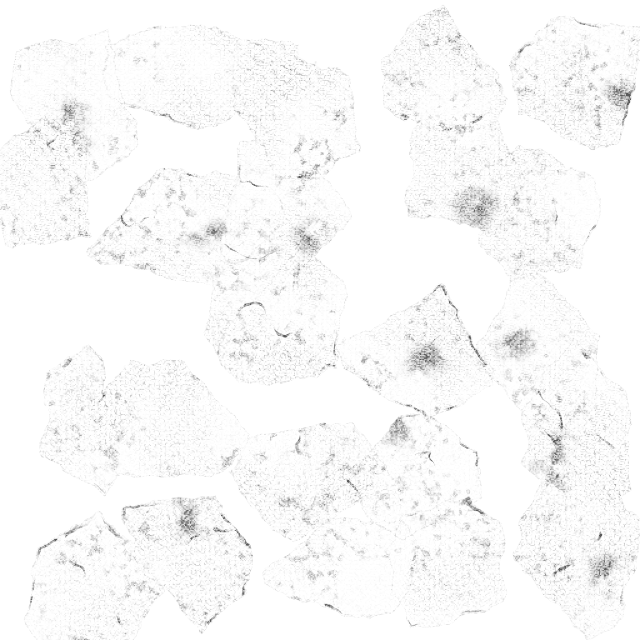
A Shadertoy shader for this texture map:

```glsl
// Pale map of scattered stone slabs: ragged polygons filled with fine grey
// speckle on white, with thin broken rims, short cracks and soot smudges.
// Slabs sit on a jittered grid; a fine hash grain breaks up every tone.

const float GRID = 5.0;          // slabs per side
const float JITTER = 0.5;        // slab shift, in grid cells
const float SPREAD = 0.96;       // part of the canvas used by the grid
const float SKIP = 0.06;         // share of empty cells
const float RADIUS = 0.094;      // mean slab radius
const int SIDES = 7;             // sides per slab
const float GRAIN = 512.0;       // speckles across the canvas
const float LINE_WIDTH = 0.0015; // half width of rims and cracks
const float SMUDGE_SIZE = 0.044;
const float SMUDGE_SHARE = 0.5;  // share of slabs with a smudge
const float CRACK_SHARE = 0.6;   // share of slabs with a crack
const float BODY_INK = 0.15;
const float FLECK_INK = 0.36;
const float LINE_INK = 0.62;
const float SMUDGE_INK = 0.6;
const float OUTLINE_INK = 0.12;
const float MAX_INK = 0.65;
const float TAU = 6.28318;

float hash(vec2 p) {
    return fract(sin(dot(p, vec2(127.1, 311.7))) * 43758.545);
}

vec2 hash2(vec2 p) {
    return vec2(hash(p), hash(p + 41.3));
}

float noise(vec2 p) {
    vec2 i = floor(p), f = fract(p);
    f = f * f * (3.0 - 2.0 * f);
    return mix(mix(hash(i), hash(i + vec2(1, 0)), f.x),
               mix(hash(i + vec2(0, 1)), hash(i + vec2(1, 1)), f.x), f.y);
}

mat2 rotation(float a) {
    return mat2(cos(a), sin(a), -sin(a), cos(a));
}

// Octaves are turned against each other to hide the lattice
float fbm(vec2 p) {
    float sum = 0.0, amp = 0.53;
    for (int i = 0; i < 4; i++) {
        p = rotation(0.65) * p;
        sum += amp * noise(p);
        p = p * 2.03 + 19.7;
        amp *= 0.5;
    }
    return sum;
}

// Distance to an irregular convex polygon made of half planes
float slab(vec2 q, vec2 id) {
    float d = -1.0;
    float radius = RADIUS * mix(0.8, 1.2, hash(id + 17.9));
    for (int i = 0; i < SIDES; i++) {
        vec2 h = hash2(id * 3.7 + float(i) * 5.3);
        float a = TAU * (float(i) + 0.7 * h.x) / float(SIDES);
        d = max(d, dot(q, vec2(cos(a), sin(a))) - radius * mix(0.7, 1.27, h.y));
    }
    return d;
}

float stroke(float d, float width, float px) {
    return 1.0 - smoothstep(width * 0.4, width + 0.5 * px, abs(d));
}

void mainImage(out vec4 fragColor, in vec2 fragCoord) {
    vec2 uv = fragCoord / iResolution.xy;
    float px = 1.0 / iResolution.y;

    // Shared noise fields
    float grain = noise(uv * GRAIN - 0.5);
    float ragged = fbm(uv * 50.0);
    float gaps = smoothstep(0.36, 0.56, fbm(uv * 75.0 + 3.0));
    vec2 sway = vec2(noise(uv * 26.0), noise(uv * 26.0 + 17.0)) - 0.5;
    vec2 chips = vec2(noise(uv * 95.0), noise(uv * 95.0 + 31.0)) - 0.5;
    vec2 warped = uv + 0.016 * sway + 0.006 * chips;

    float body = 0.0, lines = 0.0, outline = 0.0, smudge = 0.0;
    for (float y = 0.0; y < GRID; y++)
    for (float x = 0.0; x < GRID; x++) {
        vec2 id = vec2(x, y) + 2.0;
        if (hash(id + 3.1) < SKIP) continue;
        vec2 center = vec2(x, y) + 0.5 + JITTER * (hash2(id) - 0.5);
        vec2 q = warped - center * SPREAD / GRID - 0.01;
        if (length(q) > 3.0 * RADIUS) continue;
        float stretch = mix(0.75, 1.33, hash(id + 6.4));
        q = rotation(0.8 * (hash(id + 8.2) - 0.5)) * (q * vec2(stretch, 1.0 / stretch));

        // Speckled face, fading at the border, and a thin outline
        float d = slab(q, id);
        float inside = 1.0 - smoothstep(-px, px, d);
        body = max(body, inside * mix(0.65, 1.25, hash(id + 9.6)));
        outline = max(outline, stroke(d, 0.0012, px));

        // Short rim pieces that swell where their mask is strong
        float rim = smoothstep(0.62, 0.86, noise(uv * 21.0 + id * 7.3));
        lines = max(lines, rim * stroke(d + 0.003, LINE_WIDTH * (0.5 + rim), px));

        // Wandering crack across the face
        vec2 k = rotation(TAU * hash(id + 12.5)) * q;
        float bend = 0.05 * (noise(vec2(k.x * 24.0, id.x + 9.0 * id.y)) - 0.5);
        float crack = smoothstep(0.52, 0.78, noise(uv * 22.0 + id * 4.1));
        crack *= inside * step(hash(id + 14.8), CRACK_SHARE);
        lines = max(lines, crack * stroke(k.y - bend, LINE_WIDTH * (0.5 + crack), px));

        // Ragged smudge off the centre
        vec2 spot = q - 1.2 * RADIUS * (hash2(id + 21.7) - 0.5) + 0.02 * sway;
        float blob = 1.0 - smoothstep(0.0, SMUDGE_SIZE, length(spot));
        blob *= smoothstep(0.36, 0.66, ragged + 0.15 * blob);
        smudge = max(smudge, blob * inside * step(hash(id + 25.3), SMUDGE_SHARE));
    }

    // Combine the inks, each broken by the grain
    float patches = 0.3 + 1.4 * smoothstep(0.3, 0.7, fbm(uv * 10.0));
    float flecks = smoothstep(0.54, 0.76, fbm(uv * 95.0 + 11.0))
                 * smoothstep(0.42, 0.66, fbm(uv * 15.0 + 5.0));
    float ink = body * (BODY_INK * patches * pow(grain, 4.0) + FLECK_INK * flecks * grain);
    ink += outline * OUTLINE_INK * grain * grain;
    ink += lines * gaps * LINE_INK * (0.2 + 0.8 * grain);
    ink += smudge * SMUDGE_INK * (0.1 + 0.9 * grain);

    fragColor = vec4(vec3(1.0 - min(ink, MAX_INK)), 1.0);
}
```
